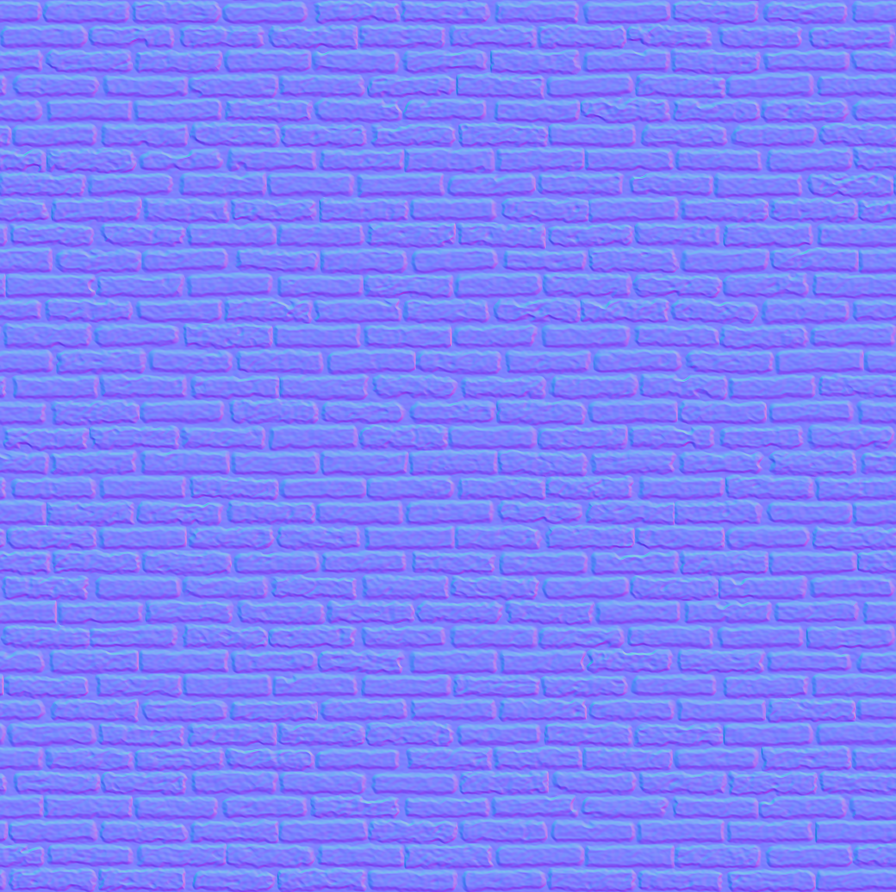
A WebGL 2 fragment shader for this texture map:

```glsl
#version 300 es
precision highp float;
// Tangent-space normal map of a weathered brick wall in running bond.

#define ROWS 36.0         // courses up the canvas (even, so the bond closes)
#define COLUMNS 10.0      // bricks along a course
#define JOINT 0.27        // mortar width, in course heights
#define RELIEF 0.066      // brick height above the mortar
#define BEVEL_TOP 0.22    // width of the upper edge slope
#define BEVEL_BOTTOM 0.20 // width of the lower edge slope
#define RAGGED 0.11       // raggedness of the brick outline
#define BOND_JITTER 0.17  // random shift of a course, in bricks
#define GRAIN 0.017       // fine surface roughness
#define LUMPS 0.026       // broad surface roughness
#define PITS 0.030        // depth of chips in the faces

uniform vec2 u_resolution;
out vec4 fragColor;

// Two random values in 0..1 from an integer cell.
vec2 hash2(vec2 cell) {
    uvec2 v = uvec2(ivec2(cell)) * 1664525u + 1013904223u;
    v.x += v.y * 1664525u;
    v.y += v.x * 1664525u;
    v ^= v >> 16u;
    v.x += v.y * 1664525u;
    v.y += v.x * 1664525u;
    v ^= v >> 16u;
    return vec2(v & 65535u) / 65535.0;
}

// Dot product of a lattice gradient with the offset to it.
float corner(vec2 cell, vec2 offset, vec2 period) {
    float angle = 6.28319 * hash2(mod(cell, period)).x;
    return dot(vec2(cos(angle), sin(angle)), offset);
}

// Gradient noise that repeats with the canvas.
float noise(vec2 q, vec2 frequency) {
    vec2 period = ROWS * frequency;
    vec2 p = q * frequency;
    vec2 i = floor(p), f = p - i;
    vec2 u = f * f * f * (f * (f * 6.0 - 15.0) + 10.0);
    vec2 e = vec2(1.0, 0.0);
    float low = mix(corner(i, f, period), corner(i + e.xy, f - e.xy, period), u.x);
    float high = mix(corner(i + e.yx, f - e.yx, period),
                     corner(i + e.xx, f - e.xx, period), u.x);
    return mix(low, high, u.y);
}

float roundedBox(vec2 p, vec2 halfSize, float radius) {
    vec2 d = abs(p) - halfSize + radius;
    return length(max(d, 0.0)) + min(max(d.x, d.y), 0.0) - radius;
}

// Wall height; q is measured in course heights.
float wallHeight(vec2 q) {
    float lumps = noise(q, vec2(1.5, 2.0));
    float grain = noise(q, vec2(4.0, 6.0));
    float wear = noise(q + 7.3, vec2(0.5));

    // Courses wander a little and sag across the lower half.
    vec2 p = q;
    p.y += 0.12 * noise(q, vec2(0.25, 0.5));
    p.y += 0.09 + 0.13 * cos(6.28319 * (q.y / ROWS - 0.35));

    // Find the brick: odd courses shift by half, each with its own drift.
    float row = floor(p.y);
    float course = mod(row, ROWS);
    float shift = 0.05 + 0.5 * mod(course, 2.0)
                + BOND_JITTER * (hash2(vec2(course, 91.0)).x - 0.5);
    float brickLength = ROWS / COLUMNS;
    float along = p.x / brickLength - shift;
    float column = floor(along);
    vec2 id = vec2(mod(column, COLUMNS), course);
    vec2 sizeRandom = hash2(id + 200.0);
    vec2 wearRandom = hash2(id + 400.0);

    // Brick outline with varied size, corners and ragged edges.
    vec2 local = vec2((along - column - 0.5) * brickLength, p.y - row - 0.5);
    local.x += 0.16 * (sizeRandom.x - 0.5);
    local.y += 0.03 * (wearRandom.y - 0.5) * local.x;
    vec2 halfSize = 0.5 * (vec2(brickLength, 1.0) - JOINT);
    halfSize -= vec2(0.14, 0.05) * (sizeRandom.y - 0.5);
    float edge = roundedBox(local, halfSize, mix(0.06, 0.26, wearRandom.x));
    edge += RAGGED * (lumps + 0.7 * grain) * (0.8 + 0.7 * wearRandom.y);
    edge += 0.16 * smoothstep(0.15, 0.5, wear) * smoothstep(0.0, 0.4, lumps);

    // Sloped edge with its own width above and below.
    float bevel = mix(BEVEL_BOTTOM, BEVEL_TOP, smoothstep(-0.2, 0.2, local.y));
    float face = 1.0 - smoothstep(-0.5 * bevel, 0.5 * bevel, edge);

    // Rough faces, calmer mortar, and worn patches.
    float roughness = mix(0.55, 0.85 + 0.4 * wearRandom.y, face)
                    * (1.0 + 0.6 * smoothstep(0.1, 0.45, wear));
    float pit = smoothstep(0.2, 0.55, noise(q + 3.1, vec2(2.0, 3.0)));
    return RELIEF * face
         + roughness * (LUMPS * lumps + GRAIN * grain)
         - PITS * pit * face * (0.3 + 0.7 * wearRandom.y);
}

void main() {
    vec2 q = gl_FragCoord.xy / u_resolution * ROWS;
    // Central differences, widened to the pixel footprint for smooth edges.
    vec2 e = max(vec2(0.04), 0.5 * ROWS / u_resolution);
    vec2 dx = vec2(e.x, 0.0), dy = vec2(0.0, e.y);
    vec2 slope = vec2(wallHeight(q + dx) - wallHeight(q - dx),
                      wallHeight(q + dy) - wallHeight(q - dy)) / (2.0 * e);
    vec3 normal = normalize(vec3(-slope, 1.0));
    fragColor = vec4(normal * 0.5 + vec3(0.494, 0.505, 0.495), 1.0);
}
```
